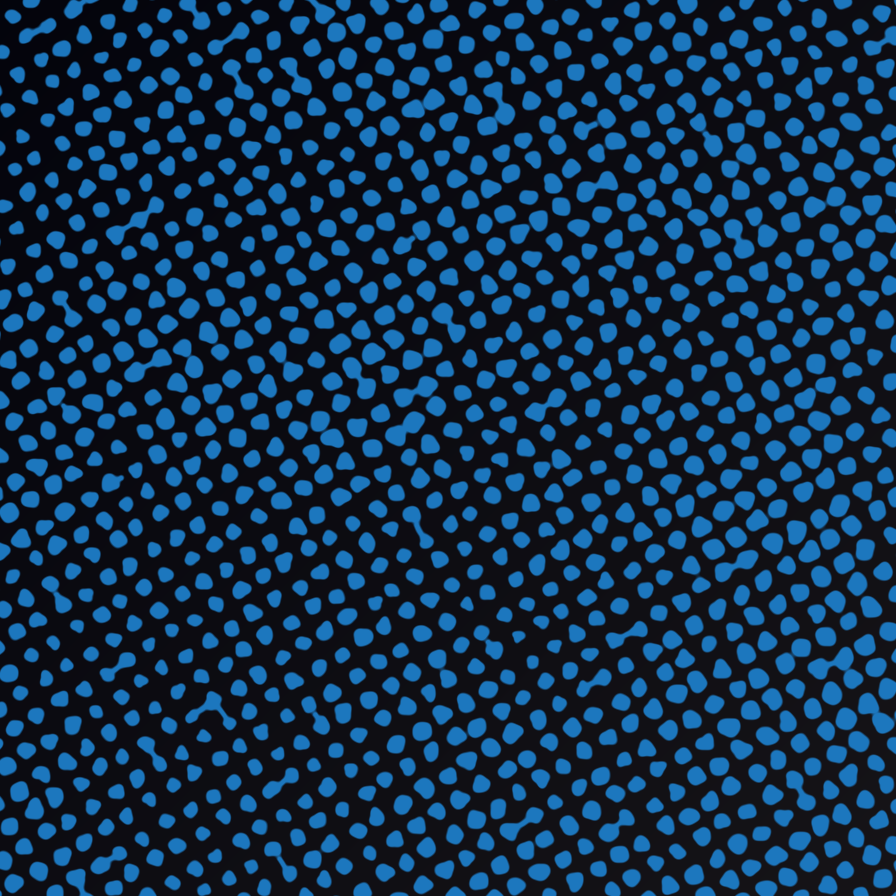
Reproduce this pattern procedurally as a three.js fragment shader.

```glsl
varying vec2 vUv;

const vec3 INK_BLUE = vec3(0.11, 0.465, 0.745);
const vec3 DARK_COOL = vec3(0.012, 0.014, 0.045);
const vec3 DARK_WARM = vec3(0.085, 0.078, 0.092);
const float CELLS = 33.8;
const float SCREEN_ANGLE = 0.55;
const float EDGE = 0.0014;

vec2 hash2(vec2 p) {
  vec3 q = fract(p.xyx * vec3(0.1031, 0.1030, 0.0973));
  q += dot(q, q.yzx + 33.33);
  return fract((q.xx + q.yz) * q.zy);
}

vec2 rotate(vec2 p, float angle) {
  float c = cos(angle), s = sin(angle);
  return vec2(c * p.x + s * p.y, c * p.y - s * p.x);
}

float cornerRamp(vec2 corner, vec2 offset) {
  float angle = 6.2832 * hash2(corner).x;
  return dot(vec2(cos(angle), sin(angle)), offset);
}

float gradientNoise(vec2 p) {
  vec2 i = floor(p), f = fract(p);
  vec2 u = f * f * f * (f * (f * 6.0 - 15.0) + 10.0);
  vec2 e = vec2(1.0, 0.0);
  float low = mix(cornerRamp(i, f), cornerRamp(i + e, f - e), u.x);
  float high = mix(cornerRamp(i + e.yx, f - e.yx), cornerRamp(i + e.xx, f - e.xx), u.x);
  return mix(low, high, u.y);
}

float smoothMin(float a, float b, float k) {
  float h = max(k - abs(a - b), 0.0) / k;
  return min(a, b) - 0.25 * h * h * k;
}

float segmentDistance(vec2 p, vec2 a, vec2 b) {
  vec2 ab = b - a;
  float t = clamp(dot(p - a, ab) / dot(ab, ab), 0.0, 1.0);
  return length(p - a - t * ab);
}

vec2 dotCenter(vec2 cell) {
  return cell + 0.5 + 0.2 * (hash2(cell) - 0.5);
}

// Rounded blob: the radius swells in two, three and four lobes
float blobDistance(vec2 p, vec2 cell, float radius) {
  vec2 phase = 6.2832 * hash2(cell + 17.0);
  vec2 amount = hash2(cell + 41.0);
  float angle = atan(p.y, p.x + 1e-5);
  float lobes = 0.13 * amount.x * cos(2.0 * angle + phase.x)
              + 0.11 * amount.y * cos(3.0 * angle + phase.y)
              + 0.035 * cos(4.0 * angle + phase.x + phase.y);
  return length(p) - radius * (1.0 + lobes);
}

// Rare ink spur towards a neighbour; long ones join two dots
float spurDistance(vec2 p, vec2 cell, float share) {
  vec2 pick = hash2(cell + 73.0);
  if (pick.x > share) return 1.0;
  vec2 side = pick.y < 0.5 ? vec2(1.0, 0.0) : vec2(0.0, 1.0);
  float reach = min(0.4 + 0.9 * hash2(cell + 91.0).x, 1.0);
  vec2 start = dotCenter(cell);
  vec2 end = mix(start, dotCenter(cell + side), reach);
  return segmentDistance(p, start, end) - 0.1;
}

float halftoneDistance(vec2 p, float tone) {
  vec2 home = floor(p);
  float d = 1.0;
  for (int y = -1; y <= 1; y++) {
    for (int x = -1; x <= 1; x++) {
      vec2 cell = home + vec2(float(x), float(y));
      float radius = tone + 0.075 * (hash2(cell + 5.0).x - 0.5);
      d = smoothMin(d, blobDistance(p - dotCenter(cell), cell, radius), 0.14);
      d = smoothMin(d, spurDistance(p, cell, 0.035), 0.14);
    }
  }
  return d;
}

void main() {
  // Slow drift of dot size across the sheet
  float tone = 0.325 + 0.09 * gradientNoise(vUv * 3.2 + 4.7)
             + 0.05 * gradientNoise(vUv * 8.0 + 21.3) + 0.025 * (vUv.x - 0.5);

  // Tilted screen with slightly uneven outlines
  vec2 p = rotate(vUv - 0.5, SCREEN_ANGLE) * CELLS + 50.0;
  p += 0.07 * vec2(gradientNoise(p * 1.7), gradientNoise(p * 1.7 + 31.0));

  float d = halftoneDistance(p, tone) / CELLS;
  float ink = 1.0 - smoothstep(-EDGE, EDGE, d);

  // Dark ground, warmer towards the lower right
  float ramp = clamp(0.5 + 0.5 * (vUv.x - vUv.y), 0.0, 1.0);
  vec3 ground = mix(DARK_COOL, DARK_WARM, ramp);
  gl_FragColor = vec4(mix(ground, INK_BLUE, ink), 1.0);
}
```
